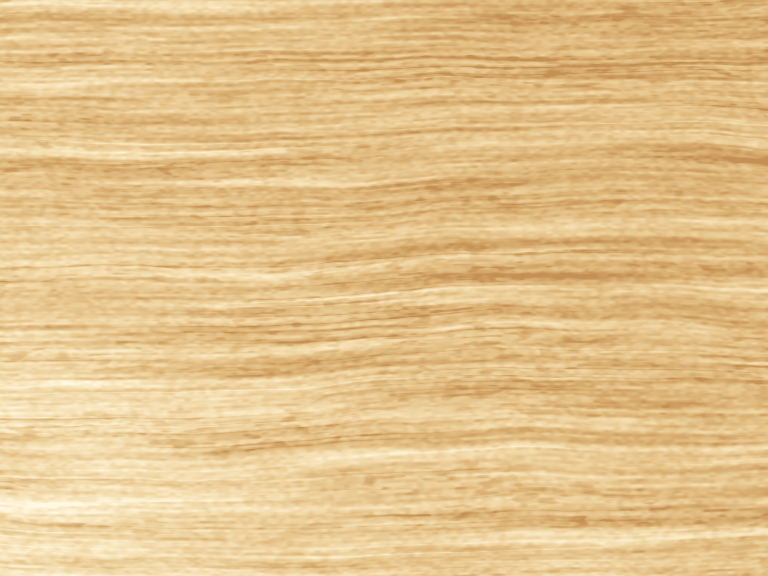
Write a Shadertoy shader that draws this texture.

```glsl
float hash(vec2 p) {
    return fract(sin(dot(p, vec2(127.1, 311.7))) * 43758.5453);
}

// One fibre: smooth noise along x, shifted at random for each row
float fibre(float x, float row) {
    x += 17.0 * hash(vec2(row, 4.7));
    float cell = floor(x);
    return mix(hash(vec2(cell, row)), hash(vec2(cell + 1.0, row)), smoothstep(0.0, 1.0, x - cell));
}

// Stretched noise centred on zero; scale holds the cells per unit height
float grain(vec2 p, vec2 scale, float seed) {
    p *= scale;
    float row = floor(p.y);
    float blend = smoothstep(0.0, 1.0, p.y - row);
    row += seed * 53.0;
    return mix(fibre(p.x, row), fibre(p.x, row + 1.0), blend) - 0.5;
}

// Thin veins along the zero crossings of the grain
float vein(vec2 p, vec2 scale, float seed) {
    return pow(1.0 - 2.0 * abs(grain(p, scale, seed)), 5.0);
}

vec3 woodColor(float tone) {
    return vec3(0.825, 0.645, 0.405) + vec3(0.20, 0.31, 0.32) * tone
         - vec3(0.05, 0.05, -0.03) * tone * tone;
}

void mainImage(out vec4 fragColor, in vec2 fragCoord) {
    vec2 p = fragCoord / iResolution.y;
    vec2 uv = fragCoord / iResolution.xy;

    // Gentle drift and small kinks of the fibres
    vec2 q = p;
    q.y += 0.045 * grain(p, vec2(1.6, 3.0), 1.0);
    q.y += 0.009 * grain(p, vec2(7.0, 9.0), 2.0);
    q.y += 0.002 * grain(p, vec2(30.0, 30.0), 3.0) - 0.014 * p.x;

    // Bands, streaks and fine fibres
    float tone = 0.42;
    tone += 0.11 * grain(q, vec2(0.9, 16.0), 4.0);
    tone += 0.19 * grain(q, vec2(1.4, 45.0), 5.0);
    tone += 0.32 * grain(q, vec2(1.8, 84.0), 6.0);
    tone += 0.46 * grain(q, vec2(3.0, 135.0), 7.0);
    tone += 0.42 * grain(q, vec2(7.0, 210.0), 14.0);

    // Dark and pale veins that fade in and out
    float darkFade = smoothstep(-0.25, 0.3, grain(q, vec2(2.5, 30.0), 8.0));
    float paleFade = smoothstep(-0.25, 0.3, grain(q, vec2(2.5, 34.0), 9.0));
    tone -= 0.40 * darkFade * vein(q, vec2(1.4, 88.0), 10.0);
    tone += 0.38 * paleFade * vein(q, vec2(1.4, 76.0), 11.0);

    // Short pores and faint speckle
    float pore = smoothstep(0.1, 0.35, grain(q, vec2(40.0, 190.0), 12.0));
    tone -= 0.22 * pore * (0.4 + darkFade);
    tone += 0.34 * grain(q, vec2(95.0, 210.0), 13.0);

    // Light from the lower left, shade at the upper right
    tone += 0.17 * (0.5 - uv.x) + 0.22 * (0.5 - uv.y);
    tone += 0.36 * exp(-7.0 * dot(uv, uv));

    fragColor = vec4(woodColor(clamp(tone, -0.25, 1.35)), 1.0);
}
```
